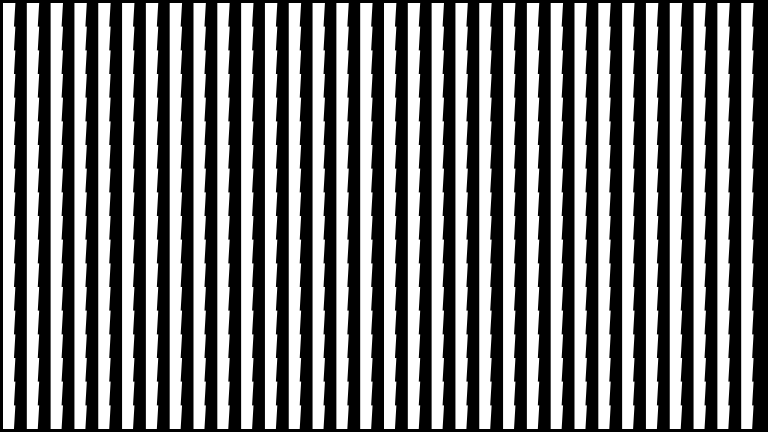
Give the GLSL for this pattern, as a Shadertoy shader.

```glsl
// White vertical stripes on black inside a thin black frame: 32 columns by 18 rows.
// Each cell's right edge leans, so the stacked cells form a fine sawtooth.
// Coverage is exact across x and averaged over a few scanlines in y.

const vec2 GRID = vec2(32.0, 18.0);
const float MARGIN = 1.0 / 144.0;     // frame width, in canvas heights
const float WIDTH_BOTTOM = 0.46;      // stripe width at a cell's foot, in cells
const float WIDTH_TOP = 0.52;         // stripe width at a cell's head, in cells
const float LEAD = 0.25;              // gap kept left of each stripe for smoothing
const int SCANLINES = 5;
const vec3 INK = vec3(0.0);
const vec3 PAPER = vec3(1.0);

// Share of a pixel lying to the right of an edge
float edgeCoverage(float dist, float pixel) {
    return clamp(dist / pixel + 0.5, 0.0, 1.0);
}

// 1 inside [0, size), 0 outside
float inRange(float value, float size) {
    return step(0.0, value) * (1.0 - step(size, value));
}

// Coverage of the leaning stripes at a point in cell units
float stripes(vec2 cell, float pixel, vec2 grid) {
    float column = floor(cell.x + LEAD);
    float x = cell.x - column;
    float width = mix(WIDTH_BOTTOM, WIDTH_TOP, fract(cell.y));
    float band = edgeCoverage(x, pixel) - edgeCoverage(x - width, pixel);
    return band * inRange(column, grid.x) * inRange(cell.y, grid.y);
}

void mainImage(out vec4 fragColor, in vec2 fragCoord) {
    // Canvas heights to cell units, inside the frame
    vec2 canvas = vec2(iResolution.x / iResolution.y, 1.0);
    vec2 cellsPerUnit = GRID / (canvas - 2.0 * MARGIN);
    vec2 pixel = cellsPerUnit / iResolution.y;
    vec2 cell = (fragCoord / iResolution.y - MARGIN) * cellsPerUnit;

    // Average scanlines to smooth the sawtooth steps and frame
    float coverage = 0.0;
    for (int i = 0; i < SCANLINES; i++) {
        float offset = (float(i) + 0.5) / float(SCANLINES) - 0.5;
        coverage += stripes(cell + vec2(0.0, offset * pixel.y), pixel.x, GRID);
    }
    coverage /= float(SCANLINES);

    fragColor = vec4(mix(INK, PAPER, coverage), 1.0);
}
```
